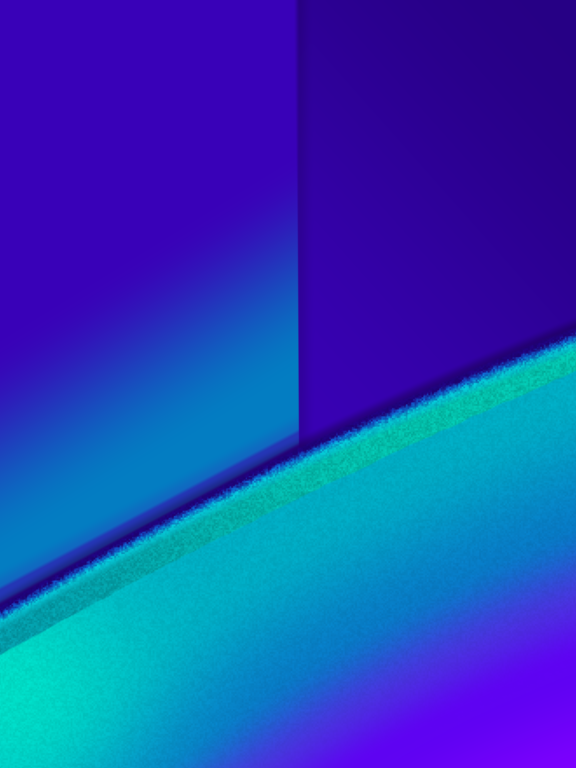
Give the GLSL for this background, as a Shadertoy shader.

```glsl
const vec3 INDIGO = vec3(0.225, 0.005, 0.72);
const vec3 NIGHT  = vec3(0.15, 0.0, 0.52);
const vec3 AZURE  = vec3(0.01, 0.49, 0.76);
const vec3 CYAN   = vec3(0.0, 0.67, 0.76);
const vec3 MINT   = vec3(0.0, 0.86, 0.77);
const vec3 GREEN  = vec3(0.01, 0.74, 0.66);
const vec3 VIOLET = vec3(0.37, 0.01, 0.95);

float hash(vec2 p) {
    vec3 q = fract(vec3(p.xyx) * 0.1031);
    q += dot(q, q.yzx + 33.33);
    return fract((q.x + q.y) * q.z);
}

float noise(vec2 p) {
    vec2 i = floor(p), f = fract(p);
    f = f * f * (3.0 - 2.0 * f);
    return mix(mix(hash(i), hash(i + vec2(1, 0)), f.x),
               mix(hash(i + vec2(0, 1)), hash(i + vec2(1, 1)), f.x), f.y);
}

// Height of a gently bent line: start, slope, bend
float bentLine(float x, vec3 k) {
    return k.x + x * (k.y + x * k.z);
}

// Soft step, 1 where the signed distance is positive
float cover(float dist, float blur) {
    return smoothstep(-blur, blur, dist);
}

// Left panel with a slanted glow, and the fold along its foot
vec3 leftPanel(vec2 p, float blur) {
    float slant = p.y - 0.62 * p.x;
    vec3 col = mix(INDIGO, AZURE, smoothstep(0.75, 0.36, slant));
    float foot = p.y - bentLine(p.x, vec3(0.312, 0.527, 0.0));
    float fold = p.y - bentLine(p.x, vec3(0.287, 0.531, 0.0));
    col = mix(col, vec3(0.12, 0.32, 0.75), 0.5 * smoothstep(0.035, 0.0, foot));
    col = mix(vec3(0.14, 0.21, 0.71), col, cover(foot, blur + 0.003));
    return mix(vec3(0.20, 0.01, 0.64), col, cover(fold, blur + 0.003));
}

// Right panel, darker to the upper corner and along the seam
vec3 rightPanel(vec2 p, float seam) {
    float shade = smoothstep(0.45, 1.5, p.y * 0.8 + (p.x - 0.5) * 0.9);
    vec3 col = mix(INDIGO * 0.98, NIGHT, shade);
    return col * (1.0 - 0.13 * smoothstep(0.03, 0.0, seam));
}

// Front slope, coloured by depth below the ledge
vec3 frontSlope(vec2 p, float depth) {
    float left = 1.0 - p.x;
    float s = depth - 0.17 * left * left;
    vec3 col = mix(CYAN, vec3(0.03, 0.47, 0.77), smoothstep(0.10, 0.38, s));
    col = mix(col, vec3(0.29, 0.19, 0.87), smoothstep(0.34, 0.49, s));
    col = mix(col, VIOLET, smoothstep(0.46, 0.58, s));
    col = mix(col, vec3(0.50, 0.0, 1.0), smoothstep(0.58, 0.80, s));
    float glow = exp(-dot(p - vec2(0.0, 0.14), p - vec2(0.0, 0.14)) * 18.0);
    return mix(col, MINT, glow);
}

// Rounded ledge: dark rim, blue turn, bright line, green face
vec3 ledge(float x, float depth) {
    vec3 face = mix(vec3(0.01, 0.60, 0.65), GREEN, smoothstep(0.0, 0.75, x));
    vec3 col = mix(vec3(0.12, 0.01, 0.48), vec3(0.06, 0.33, 0.76), smoothstep(0.006, 0.018, depth));
    col = mix(col, vec3(0.02, 0.74, 0.80), smoothstep(0.014, 0.030, depth));
    return mix(col, face, smoothstep(0.028, 0.046, depth));
}

void mainImage(out vec4 fragColor, in vec2 fragCoord) {
    vec2 p = fragCoord / iResolution.xy * vec2(1.0, 4.0 / 3.0);
    float blur = 1.0 / iResolution.x;

    // Back panels and the upright seam
    float seam = p.x - mix(0.522, 0.515, p.y / 1.333);
    float seamBlur = blur + 0.004 * smoothstep(0.9, 1.3, p.y);
    vec3 col = mix(leftPanel(p, blur), rightPanel(p, seam), cover(seam, seamBlur));

    // Shadow cast just above the ledge
    float depth = bentLine(p.x, vec3(0.281, 0.577, -0.094)) - p.y;
    col *= 1.0 - 0.28 * smoothstep(-0.022, 0.0, depth);

    // Grainy slope and ledge with a slightly ragged lower edge
    float grain = noise(p * 330.0) + 0.5 * noise(p * 170.0) - 0.75;
    float ragged = 0.004 * (noise(p * 55.0) - 0.5);
    float band = p.y - bentLine(p.x, vec3(0.196, 0.558, -0.066)) + ragged;
    vec3 slope = frontSlope(p, depth);
    slope += slope * grain * 0.07 * smoothstep(0.62, 0.40, depth);
    vec3 rim = ledge(p.x, depth + grain * 0.006);
    rim *= 1.0 + grain * 0.17;
    vec3 front = mix(slope, rim, cover(band, blur + 0.001));
    col = mix(col, front, cover(depth, blur + 0.002));

    fragColor = vec4(clamp(col, 0.0, 1.0), 1.0);
}
```
